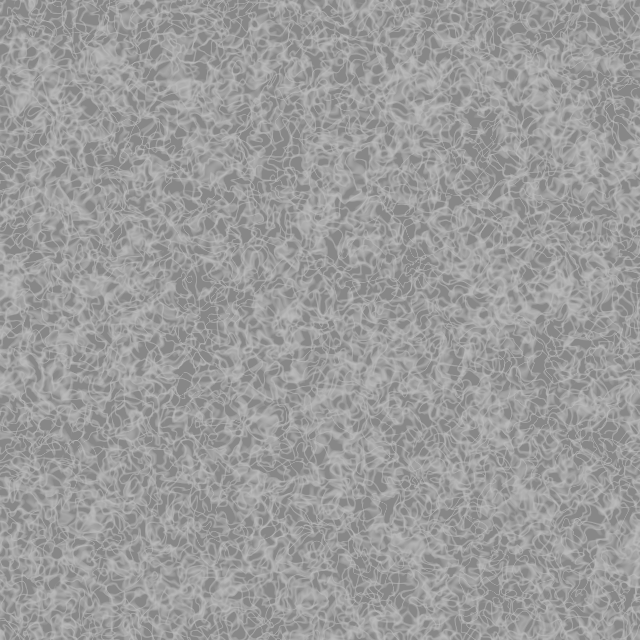
This texture is drawn by a Shadertoy shader. Its source:

```glsl
// Grey fibrous stone: pale, wispy veins over a flat mid-grey ground.
// Three layers of warped gradient noise are folded at zero into ridges,
// summed, and compressed so that crossing veins do not burn out.

vec2 hash22(vec2 p) {
    vec3 q = fract(p.xyx * vec3(0.1031, 0.1030, 0.0973));
    q += dot(q, q.yzx + 33.33);
    return fract((q.xx + q.yz) * q.zy);
}

float cornerSlope(vec2 cell, vec2 offset) {
    vec2 gradient = normalize(hash22(cell) - 0.4999);
    return dot(gradient, offset);
}

float gradientNoise(vec2 p) {
    vec2 cell = floor(p), f = fract(p);
    vec2 u = f * f * f * (f * (f * 6.0 - 15.0) + 10.0);
    vec2 e = vec2(1.0, 0.0);
    float low = mix(cornerSlope(cell, f), cornerSlope(cell + e, f - e), u.x);
    float high = mix(cornerSlope(cell + e.yx, f - e.yx),
                     cornerSlope(cell + e.xx, f - e.xx), u.x);
    return mix(low, high, u.y);
}

// Two octaves, the second turned to hide the lattice
float roughNoise(vec2 p) {
    vec2 turned = mat2(0.8, 0.6, -0.6, 0.8) * p;
    return gradientNoise(p) + 0.5 * gradientNoise(turned * 2.0 + 17.3);
}

void mainImage(out vec4 fragColor, in vec2 fragCoord) {
    vec2 uv = fragCoord / iResolution.y;

    // Broad patches where veins crowd together or thin out
    float veinWidth = 0.15 * (1.0 + 0.7 * roughNoise(uv * 9.0 + 61.7));

    // Sum of ridges, each layer bent by its own swirl
    float veins = 0.0;
    for (int i = 0; i < 3; i++) {
        float layer = float(i);
        vec2 shift = vec2(37.1, 71.9) * (layer + 1.0);
        vec2 swirl = vec2(roughNoise(uv * 21.0 + shift),
                          roughNoise(uv * 21.0 + shift.yx + 9.4));
        vec2 p = (uv + 0.018 * swirl) * (29.0 + 8.0 * layer) + shift;
        veins += max(0.0, 1.0 - abs(roughNoise(p)) / veinWidth);
    }

    // Flat ground, lifted softly by the veins
    float grey = 0.53 + 0.23 * (1.0 - exp(-0.75 * veins));
    fragColor = vec4(vec3(grey), 1.0);
}
```
